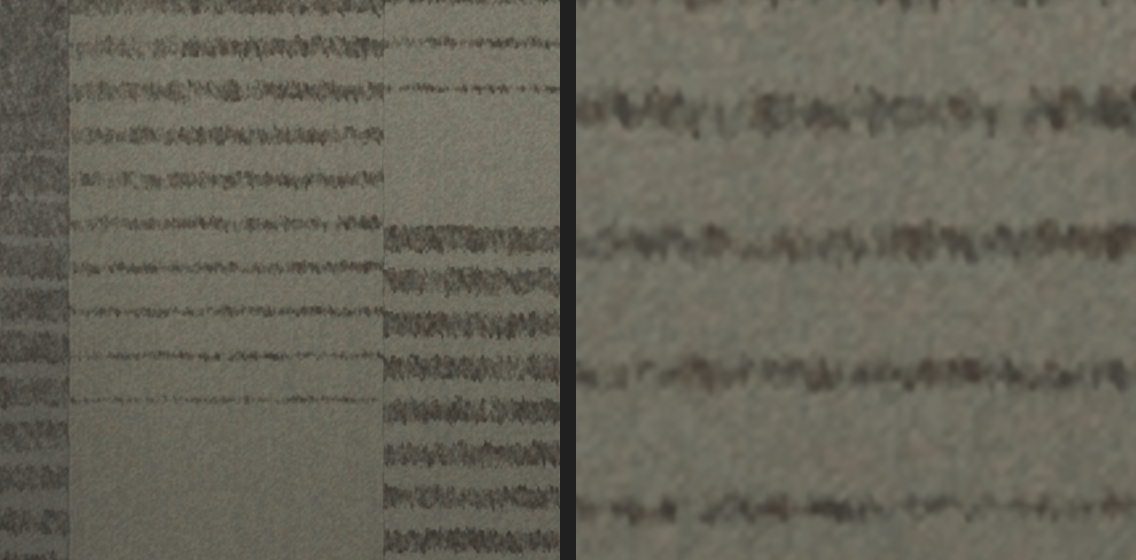
Left, the full canvas; right, a detail of the centre.
This texture is drawn by a three.js fragment shader. Its source:

```glsl
// Worn woven carpet: three columns of frayed dark bands that thin out into plain pile.
#define LEFT_SEAM 0.124
#define RIGHT_SEAM 0.685
#define SOLID_FROM 0.738
#define BLOCK_TOP 0.598
#define MIN_WIDTH 0.08
#define EDGE_SOFT 0.0065
#define FRAY 0.020
#define GRAIN 0.20
#define LIGHT_PILE vec3(0.462, 0.451, 0.400)
#define DARK_PILE vec3(0.315, 0.296, 0.258)
#define COOL_TINT vec3(0.94, 0.95, 0.98)

varying vec2 vUv;

float hash(vec2 p) {
  vec3 q = fract(vec3(p.xyx) * 0.1031);
  q += dot(q, q.yzx + 33.33);
  return fract((q.x + q.y) * q.z);
}

float noise(vec2 p) {
  vec2 i = floor(p), f = fract(p);
  f = f * f * (3.0 - 2.0 * f);
  return mix(mix(hash(i), hash(i + vec2(1.0, 0.0)), f.x),
             mix(hash(i + vec2(0.0, 1.0)), hash(i + 1.0), f.x), f.y);
}

// strip = (centre of band 0, pitch, width of band 0, width gained per band);
// widths are fractions of the pitch
float bands(float y, vec4 strip, float fray) {
  float k = floor((y - strip.x) / strip.y + 0.5);
  float width = strip.z + strip.w * k;
  float d = abs(y - strip.x - k * strip.y);
  float halfWidth = 0.5 * strip.y * width;
  float ragged = fray * min(1.0, 0.35 + 1.6 * width);
  return step(MIN_WIDTH, width)
       * smoothstep(-EDGE_SOFT, EDGE_SOFT, halfWidth + ragged - d);
}

float seam(float x, float at, float halfWidth) {
  return 1.0 - smoothstep(0.0, halfWidth, abs(x - at));
}

void main() {
  vec2 p = vUv;

  // Fibre noise: slanted upright tufts and slow wear
  float tuft = noise(vec2(p.x + 0.25 * p.y, p.y) * vec2(125.0, 62.0));
  float fine = noise(p * vec2(210.0, 140.0) + 37.0);
  float wear = noise(p * vec2(17.0, 30.0) + 11.0);
  float fray = FRAY * (0.5 * tuft + 0.5 * fine - 0.5);
  float y = p.y + 0.005 * (noise(vec2(p.x * 32.0, p.y * 9.0)) - 0.5);

  // Bands of each column
  float x = p.x + 0.003 * (noise(vec2(p.y * 60.0, 5.0)) - 0.5);
  float inLeft = 1.0 - smoothstep(LEFT_SEAM - 0.004, LEFT_SEAM + 0.004, x);
  float inRight = smoothstep(RIGHT_SEAM - 0.003, RIGHT_SEAM + 0.003, x);

  float left = bands(y, vec4(0.069, 0.0773, 0.50, 0.045), fray);
  left = max(left, smoothstep(SOLID_FROM - 0.005, SOLID_FROM + 0.005, y + fray));
  float middle = bands(y, vec4(0.3646, 0.0786, 0.12, 0.040), fray);
  float upper = bands(y, vec4(0.841, 0.0820, 0.12, 0.045), fray);
  float lower = bands(y, vec4(0.034, 0.0771, 0.43, 0.020), fray)
              * (1.0 - smoothstep(BLOCK_TOP - 0.004, BLOCK_TOP + 0.004, y));
  float dark = mix(middle, max(upper, lower), inRight);
  dark = mix(dark, left, inLeft);

  // Uneven dye, fainter at the start of the middle column
  float dye = 0.08 + 0.75 * tuft + 0.45 * (wear - 0.5) + 0.55 * fine;
  float fade = mix(0.70, 1.0, smoothstep(LEFT_SEAM, 0.45, p.x));
  dye *= mix(fade, 0.70, inLeft);
  vec3 color = mix(LIGHT_PILE, DARK_PILE, dark * clamp(dye, 0.0, 1.2));

  // Diagonal pile grain with a trace of colour variation
  vec2 twill = vec2(p.x + p.y, p.y - p.x);
  float grain = 0.50 * noise(twill * vec2(85.0, 150.0))
              + 0.50 * noise(p * 215.0 + 71.0) - 0.5;
  float hue = noise(p * 75.0 + 19.0) - 0.5;
  color *= 1.0 + GRAIN * grain * (1.0 + 0.6 * dark);
  color += 0.018 * hue * vec3(1.0, -0.3, -0.7);

  // Faint upright threads and column seams
  color *= 1.0 + 0.03 * (noise(vec2(p.x * 190.0, p.y * 3.0)) - 0.5);
  color *= 1.0 - 0.14 * seam(x, RIGHT_SEAM, 0.003) * (0.3 + 0.7 * tuft);
  color *= 1.0 - 0.08 * seam(x, LEFT_SEAM - 0.003, 0.004);
  color *= 1.0 + 0.06 * seam(x, LEFT_SEAM + 0.003, 0.003);

  // Light falls off toward the bottom and the cooler left side
  color *= mix(0.85, 1.02, smoothstep(0.0, 0.85, p.y));
  color *= mix(0.91, 1.0, smoothstep(0.0, 0.35, p.x));
  color *= mix(vec3(1.0), COOL_TINT, inLeft);

  gl_FragColor = vec4(color, 1.0);
}
```
